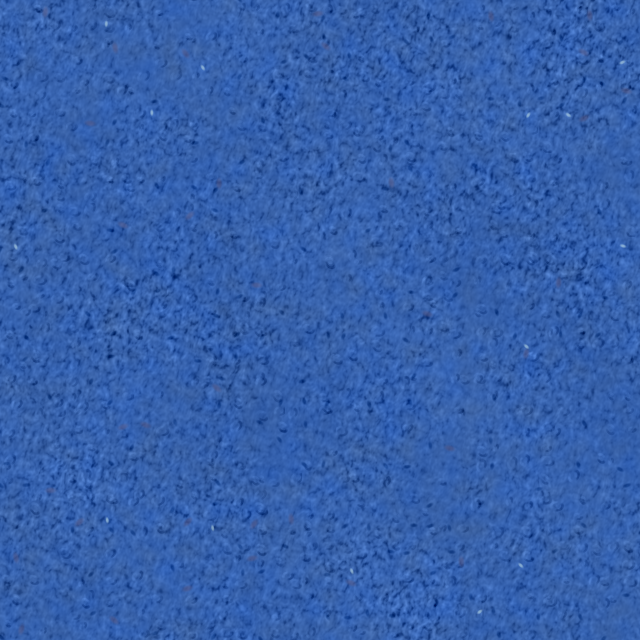
Reproduce this texture procedurally as a WebGL 2 fragment shader.

```glsl
#version 300 es
precision highp float;

uniform vec2 u_resolution;
out vec4 fragColor;

const vec3 BASE_BLUE = vec3(0.212, 0.381, 0.674);
const vec3 TONE_AXIS = vec3(0.90, 1.0, 1.08);
const vec3 HUE_AXIS = vec3(0.03, 0.0, -0.06);
const vec3 RUST = vec3(0.36, 0.34, 0.50);
const vec3 GLINT = vec3(0.62, 0.76, 0.86);

vec2 hash2(vec2 cell, float seed) {
    vec3 q = fract((cell.xyx + seed * 17.3) * vec3(0.1031, 0.1030, 0.0973));
    q += dot(q, q.yzx + 33.33);
    return fract((q.xx + q.yz) * q.zy);
}

float cornerSlope(vec2 cell, vec2 offset, vec2 local, float seed) {
    vec2 slope = hash2(cell + offset, seed) * 2.0 - 1.0;
    return dot(slope, local - offset);
}

// Gradient noise centred on zero
float noise(vec2 p, float seed) {
    vec2 cell = floor(p);
    vec2 f = fract(p);
    vec2 w = f * f * f * (f * (f * 6.0 - 15.0) + 10.0);
    float low = mix(cornerSlope(cell, vec2(0, 0), f, seed),
                    cornerSlope(cell, vec2(1, 0), f, seed), w.x);
    float high = mix(cornerSlope(cell, vec2(0, 1), f, seed),
                     cornerSlope(cell, vec2(1, 1), f, seed), w.x);
    return mix(low, high, w.y);
}

vec2 rotate(vec2 p, float angle) {
    float c = cos(angle);
    float s = sin(angle);
    return vec2(c * p.x - s * p.y, s * p.x + c * p.y);
}

// Fine matted fibres, slightly longer along one direction
float fibreGrain(vec2 p) {
    vec2 q = rotate(p, 0.35) * vec2(1.15, 0.88);
    q += 0.004 * vec2(noise(p * 40.0, 1.0), noise(p * 40.0, 2.0));
    return 0.55 * noise(q * 75.0, 3.0)
         + 0.62 * noise(q * 135.0, 4.0)
         + 0.30 * noise(q * 230.0, 5.0);
}

// Offset from a scattered centre, in canvas units; z is 1 where one exists
vec3 scatter(vec2 p, float count, float share, float seed) {
    vec2 cell = floor(p * count);
    vec2 centre = 0.3 + 0.4 * hash2(cell, seed);
    float present = step(hash2(cell, seed + 1.0).x, share);
    return vec3((fract(p * count) - centre) / count, present);
}

// Curled fibre: dark crescent with a pale opposite rim
float curl(vec2 p, float count, float share, float seed) {
    vec3 spot = scatter(p, count, share, seed);
    vec2 variety = hash2(floor(p * count), seed + 2.0);
    vec2 d = rotate(spot.xy, (variety.x - 0.5) * 2.4) * vec2(1.0, 1.35);
    float radius = mix(0.004, 0.009, variety.y);
    float dist = length(d);
    float ring = 1.0 - smoothstep(0.0008, 0.0036, abs(dist - radius));
    float side = dot(d / max(dist, 0.0001), normalize(vec2(0.8, -0.6)));
    float shade = smoothstep(0.1, 0.8, side);
    float rim = smoothstep(0.2, 0.9, -side);
    return spot.z * ring * (0.55 * rim - shade);
}

// Soft oval fleck with random direction
float fleck(vec2 p, float count, float share, float size, float seed) {
    vec3 spot = scatter(p, count, share, seed);
    float angle = 3.14 * hash2(floor(p * count), seed + 2.0).x;
    vec2 d = rotate(spot.xy, angle) * vec2(0.75, 1.4);
    return spot.z * (1.0 - smoothstep(0.2 * size, size, length(d)));
}

void main() {
    vec2 p = gl_FragCoord.xy / min(u_resolution.x, u_resolution.y);

    // Broad wear varies both brightness and roughness
    float wear = noise(p * 5.0, 6.0) + 0.7 * noise(p * 13.0, 7.0);
    float roughness = clamp(1.0 + 0.9 * wear, 0.6, 1.5);

    // Grain with deeper shadows than highlights
    float grain = fibreGrain(p) * roughness;
    float shadow = max(-grain - 0.14, 0.0);
    float tone = 0.18 * grain - 0.16 * shadow;
    tone += 0.025 * noise(p * 4.0, 8.0) + 0.03 * noise(p * 24.0, 9.0);

    // Curls at two densities
    tone += 0.10 * curl(p, 26.0, 0.30, 10.0);
    tone += 0.08 * curl(p + 0.37, 38.0, 0.26, 20.0);

    vec3 colour = BASE_BLUE + tone * TONE_AXIS;
    colour += HUE_AXIS * (noise(p * 32.0, 30.0) + 0.5 * noise(p * 9.0, 31.0));

    // Sparse rusty fibres, dark pits and tiny glints
    colour = mix(colour, RUST, 0.45 * fleck(p, 19.0, 0.10, 0.009, 40.0));
    colour -= 0.13 * fleck(p + 0.21, 30.0, 0.16, 0.006, 50.0);
    colour = mix(colour, GLINT, 0.75 * fleck(p, 14.0, 0.07, 0.005, 60.0));

    fragColor = vec4(clamp(colour, 0.0, 1.0), 1.0);
}
```
